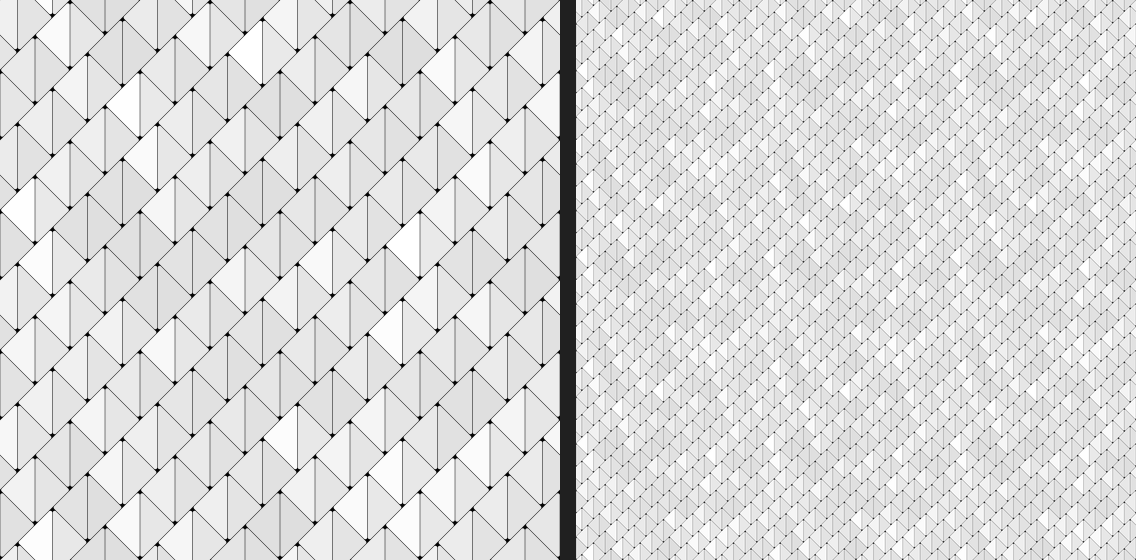
Left, the tile; right, the same tile 3 across and 3 down.
This pattern is drawn by a WebGL 2 fragment shader. Its source:

```glsl
#version 300 es
precision highp float;
// Diagonal bands of folded square tiles: two pale facets each, thin ink joints, rounded corners.

uniform vec2 u_resolution;
out vec4 fragColor;

const float GRID = 32.0;              // lattice units per side; 128 tiles, multiple of 8 keeps it seamless
const float HALF_DIAGONAL = 2.0;      // tile centre to corner, in lattice units
const vec2  ORIGIN = vec2(0.0, 2.0);  // centre of the first tile, in lattice units
const float LINE_WIDTH = 0.029;       // joint width, in lattice units
const float CORNER_RADIUS = 0.108;    // facet corner rounding, in lattice units
const vec2  LEFT_SHADES = vec2(0.878, 1.0);    // darkest and lightest left facet
const vec2  RIGHT_SHADES = vec2(0.872, 0.914); // darkest and lightest right facet
const float INK = 0.01;
const int   SAMPLES = 4;              // antialiasing samples per axis
const float SQRT2 = 1.41421;

float hash(vec2 p) {
    vec3 q = fract(vec3(p.xyx) * vec3(0.1031, 0.1030, 0.0973));
    q += dot(q, q.yzx + 33.33);
    return fract((q.x + q.y) * q.z);
}

float segmentDistance(vec2 p, vec2 a, vec2 b) {
    vec2 ab = b - a;
    float t = clamp(dot(p - a, ab) / dot(ab, ab), 0.0, 1.0);
    return length(p - a - ab * t);
}

// Signed distance to one rounded facet, folded into the positive quadrant.
float facetDistance(vec2 p) {
    float inset = CORNER_RADIUS + 0.5 * LINE_WIDTH;
    vec2 side = vec2(HALF_DIAGONAL - inset * SQRT2, 0.0);
    vec2 tip = vec2(inset, side.x - inset);
    float edge = min(segmentDistance(p, tip, side),
                     segmentDistance(p, vec2(inset, 0.0), tip));
    bool inside = p.x > inset && p.x + p.y < side.x;
    return (inside ? -edge : edge) - CORNER_RADIUS;
}

float tileShade(vec2 p, float pixel) {
    // Running bond of squares, turned by 45 degrees.
    vec2 band = vec2(p.x + p.y, p.y - p.x) / (2.0 * HALF_DIAGONAL);
    float row = floor(band.y + 0.5);
    float column = floor(band.x - 0.5 * row + 0.5);
    vec2 centre = vec2(2.0 * column - row, 2.0 * column + 3.0 * row);
    vec2 local = p - centre;

    // One wrapped random tone per tile drives both facets.
    float tone = hash(mod(centre, GRID) + 7.0);
    vec2 range = local.x < 0.0 ? LEFT_SHADES : RIGHT_SHADES;
    float paper = mix(range.x, range.y, tone);

    float ink = clamp(0.5 + facetDistance(abs(local)) / pixel, 0.0, 1.0);
    return mix(paper, INK, ink);
}

void main() {
    float samplePixel = GRID / (u_resolution.y * float(SAMPLES));
    float shade = 0.0;
    for (int j = 0; j < SAMPLES; j++) {
        for (int i = 0; i < SAMPLES; i++) {
            vec2 offset = (vec2(i, j) + 0.5) / float(SAMPLES) - 0.5;
            vec2 uv = (gl_FragCoord.xy + offset) / u_resolution;
            shade += tileShade(uv * GRID - ORIGIN, samplePixel);
        }
    }
    shade /= float(SAMPLES * SAMPLES);
    fragColor = vec4(vec3(shade), 1.0);
}
```
